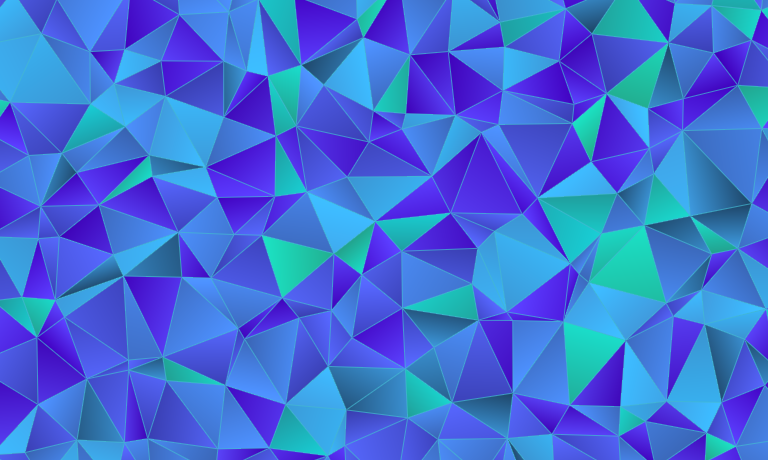
Give the GLSL for this background, as a Shadertoy shader.

```glsl
// Low-poly mosaic: a Delaunay mesh of jittered points, each triangle filled
// with its own linear gradient of blue, violet or teal, with thin teal seams.
// The triangle under a pixel is found by pivoting on empty circumcircles.

const float CELLS_PER_HEIGHT = 9.5;
const float JITTER = 0.94;
const int REACH = 3;            // neighbour cells searched each way
const int MAX_PIVOTS = 18;
const float FAR = 30.0;         // size of the starting triangle, in cells
const float SEAM_HALF = 0.0105; // half seam width, in cells
const float SEAM_OPACITY = 0.72;
const vec3 SEAM_COLOUR = vec3(0.26, 0.72, 0.82);

// Families: indigo, periwinkle, blue, sky, slate, teal
const int FAMILIES = 6;
const float SHARE_END[FAMILIES] = float[](0.23, 0.43, 0.65, 0.79, 0.90, 1.0);
const vec3 LIGHT[FAMILIES] = vec3[](
    vec3(0.36, 0.27, 1.00), vec3(0.34, 0.41, 1.00), vec3(0.30, 0.57, 1.00),
    vec3(0.23, 0.73, 0.99), vec3(0.24, 0.60, 0.87), vec3(0.10, 0.86, 0.90));
const vec3 DARK[FAMILIES] = vec3[](
    vec3(0.25, 0.00, 0.74), vec3(0.23, 0.25, 0.72), vec3(0.23, 0.40, 0.72),
    vec3(0.24, 0.59, 0.84), vec3(0.12, 0.28, 0.42), vec3(0.13, 0.62, 0.66));

vec3 hash3(vec2 p) {
    vec3 q = fract(p.xyx * vec3(0.1031, 0.1030, 0.0973));
    q += dot(q, q.yxz + 33.33);
    return fract((q.xxy + q.yzz) * q.zyx);
}

float cross2(vec2 a, vec2 b) { return a.x * b.y - a.y * b.x; }

vec2 circumcentre(vec2 a, vec2 b, vec2 c) {
    vec2 u = b - a, v = c - a;
    float uu = dot(u, u), vv = dot(v, v);
    return a + vec2(v.y * uu - u.y * vv, u.x * vv - v.x * uu)
             / max(2.0 * cross2(u, v), 1e-6);
}

// Vertices hold the offset from the pixel in xy and the cell index in zw.
void findTriangle(vec2 p, out vec4 a, out vec4 b, out vec4 c) {
    a = vec4(-FAR, -FAR, 0.0, 0.0);
    b = vec4(FAR, -FAR, 0.0, 0.0);
    c = vec4(0.0, 1.4 * FAR, 0.0, 0.0);
    vec2 home = floor(p);
    for (int i = 0; i < MAX_PIVOTS; i++) {
        // Point lying deepest inside the current circumcircle
        vec2 o = circumcentre(a.xy, b.xy, c.xy);
        float rim = dot(a.xy, a.xy - 2.0 * o);
        float deepest = -1e-4;
        vec4 best = vec4(0.0);
        for (int y = -REACH; y <= REACH; y++)
        for (int x = -REACH; x <= REACH; x++) {
            vec2 cell = home + vec2(x, y);
            vec2 q = cell + 0.5 + JITTER * (hash3(cell + 71.0).xy - 0.5) - p;
            float depth = dot(q, q - 2.0 * o) - rim;
            if (depth < deepest) {
                deepest = depth;
                best = vec4(q, cell);
            }
        }
        if (deepest >= -1e-4) break;
        // Swap in the point so that the triangle still holds the pixel
        float sa = cross2(best.xy, a.xy);
        float sb = cross2(best.xy, b.xy);
        float sc = cross2(best.xy, c.xy);
        if (sb >= 0.0 && sc <= 0.0) a = best;
        else if (sc >= 0.0 && sa <= 0.0) b = best;
        else c = best;
    }
}

float edgeDistance(vec2 a, vec2 b) {
    return abs(cross2(a, b)) / max(length(b - a), 1e-5);
}

vec3 facetColour(vec4 a, vec4 b, vec4 c) {
    vec2 seed = a.zw + b.zw + c.zw;
    vec3 pick = hash3(seed + 213.0);
    vec3 vary = hash3(seed + 547.0);

    // Gradient position across the full extent of the triangle
    float angle = 6.28318 * pick.y;
    vec2 dir = vec2(cos(angle), sin(angle));
    vec3 along = vec3(dot(a.xy, dir), dot(b.xy, dir), dot(c.xy, dir));
    float low = min(along.x, min(along.y, along.z));
    float high = max(along.x, max(along.y, along.z));
    float t = clamp(-low / max(high - low, 1e-5), 0.0, 1.0);

    int family = 0;
    for (int i = 0; i < FAMILIES - 1; i++)
        if (pick.x > SHARE_END[i]) family = i + 1;

    // Some facets are nearly flat, others run the whole ramp
    float span = mix(0.45, 1.1, vary.x);
    float start = (1.0 - span) * vary.y;
    vec3 colour = mix(LIGHT[family], DARK[family], start + span * t);
    if (family == FAMILIES - 1) colour.b -= 0.16 * vary.z;
    return colour * mix(0.94, 1.05, vary.z);
}

void mainImage(out vec4 fragColor, in vec2 fragCoord) {
    float pixel = CELLS_PER_HEIGHT / iResolution.y;
    vec4 a, b, c;
    findTriangle(fragCoord * pixel, a, b, c);
    vec3 colour = facetColour(a, b, c);

    float d = min(edgeDistance(a.xy, b.xy),
              min(edgeDistance(b.xy, c.xy), edgeDistance(c.xy, a.xy)));
    float seam = clamp(0.5 + (SEAM_HALF - d) / pixel, 0.0, 1.0);
    colour = mix(colour, SEAM_COLOUR, SEAM_OPACITY * seam);
    fragColor = vec4(clamp(colour, 0.0, 1.0), 1.0);
}
```
